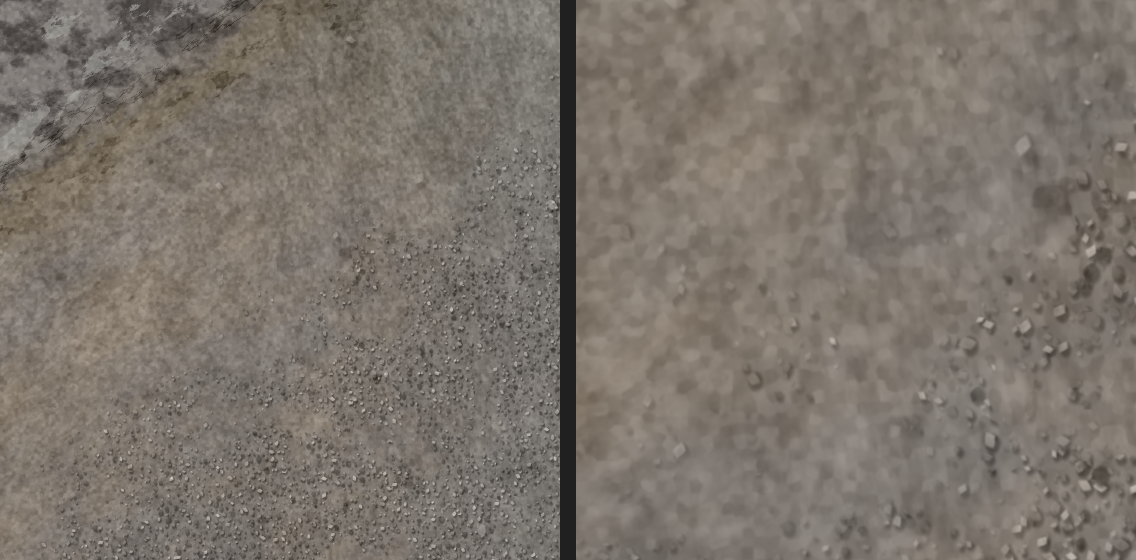
Left, the full canvas; right, a detail of the centre.
A WebGL 2 fragment shader for this texture:

```glsl
#version 300 es
precision highp float;
// Weathered rock edge above a dusty slope that runs down into scattered gravel.

#define EDGE_START vec2(0.0, 0.635)
#define EDGE_NORMAL vec2(-0.58, 0.815)
#define GRAVEL_CELLS 92.0
#define PEBBLE_CELLS 34.0
#define GRAVEL_CONTRAST 0.20
#define DUST_CONTRAST 0.06
#define SPECKLE 0.045
#define TAN_DUST vec3(0.535, 0.488, 0.432)
#define GREY_DUST vec3(0.492, 0.466, 0.444)
#define OCHRE vec3(0.475, 0.428, 0.350)
#define DARK_ROCK vec3(0.310, 0.293, 0.285)
#define PALE_ROCK vec3(0.570, 0.562, 0.540)

uniform vec2 u_resolution;
out vec4 fragColor;

vec3 hash(vec2 p) {
    vec3 q = fract(p.xyx * vec3(0.1031, 0.1030, 0.0973));
    q += dot(q, q.yxz + 33.33);
    return fract((q.xxy + q.yzz) * q.zyx);
}

// Smooth cellular noise, roughly -1 to 1
float cellNoise(vec2 p) {
    vec2 cell = floor(p);
    float sum = 0.0, total = 0.0;
    for (int y = -1; y <= 1; y++)
    for (int x = -1; x <= 1; x++) {
        vec2 id = cell + vec2(x, y);
        vec3 h = hash(id + 200.0);
        vec2 q = p - id - mix(vec2(0.15), vec2(0.85), h.xy);
        float w = exp(-7.0 * dot(q, q));
        sum += w * h.z;
        total += w;
    }
    return 2.0 * sum / total - 1.0;
}

float layered(vec2 p, int octaves) {
    float sum = 0.0, amp = 0.6;
    for (int i = 0; i < octaves; i++) {
        sum += amp * cellNoise(p);
        p = mat2(1.6, 1.2, -1.2, 1.6) * p + 17.3;
        amp *= 0.62;
    }
    return sum;
}

// Scattered stones: signed tone, bright tops and dark contact shadows
float stones(vec2 p, float density, float softness) {
    vec2 cell = floor(p);
    float tone = 0.0;
    for (int y = -1; y <= 1; y++)
    for (int x = -1; x <= 1; x++) {
        vec2 id = cell + vec2(x, y);
        vec3 place = hash(id + 50.0), look = hash(id + 311.0);
        float present = smoothstep(-0.06, 0.06, density - place.z) * step(place.z, density + 0.06);
        float turn = 6.283 * look.x;
        vec2 q = p - id - mix(vec2(0.1), vec2(0.9), place.xy);
        vec2 r = mat2(cos(turn), -sin(turn), sin(turn), cos(turn)) * q;
        float radius = mix(0.16, 0.46, look.y * look.y);
        // Angular outline from a skewed diamond and an ellipse
        float diamond = abs(r.x + 0.3 * r.y) + abs(r.y) * 1.1;
        float shape = mix(length(r * vec2(0.9, 1.5)), diamond, 0.55) - radius;
        float shadow = length((q + vec2(-0.16, 0.18)) * vec2(1.1, 0.85)) - radius;
        tone = mix(tone, -0.95, present * 0.8 * (1.0 - smoothstep(-0.15, 0.18, shadow)));
        float top = mix(-0.8, 1.15, look.z) + 0.5 * q.y;
        tone = mix(tone, top, present * (1.0 - smoothstep(-softness, softness, shape)));
    }
    return tone;
}

vec3 rockColor(vec2 uv, vec2 slope) {
    float mottle = layered(uv * vec2(26.0, 32.0), 5);
    float broad = layered(uv * 9.0 + 9.0, 3);
    float shade = smoothstep(-0.65, 0.6, mottle + 0.6 * broad + 0.04);
    vec3 color = mix(DARK_ROCK, vec3(0.515, 0.495, 0.48), shade);
    // Pale flaking patches strung along the edge
    float band = exp(-pow((slope.y - 0.078) / 0.034, 2.0));
    float flake = layered(slope * vec2(10.0, 22.0) + 4.0, 6) + 0.6 * band - 0.60;
    color = mix(color, PALE_ROCK + 0.06 * mottle, 0.9 * smoothstep(-0.05, 0.09, flake));
    // Brown foot of the rock with broken crevices that follow the edge
    float foot = smoothstep(0.085, 0.01, slope.y);
    color = mix(color, vec3(0.44, 0.405, 0.365) + 0.12 * mottle, 0.55 * foot);
    float crevice = abs(layered(slope * vec2(8.0, 30.0) + 31.0, 5));
    return color - 0.14 * (1.0 - smoothstep(0.0, 0.12, crevice)) * smoothstep(0.14, 0.02, slope.y);
}

vec3 dustColor(vec2 uv, float depth, vec2 slope) {
    float broad = layered(slope * vec2(3.0, 7.0) + 3.0, 4);
    float warm = exp(-pow((depth + 0.33) / 0.11, 2.0)) * smoothstep(0.75, 0.1, uv.x);
    vec3 color = mix(GREY_DUST, TAN_DUST, clamp(0.36 + 0.55 * warm + 0.7 * broad, 0.0, 1.0));
    color = mix(color, OCHRE, 0.75 * exp(-pow((depth + 0.03) / 0.05, 2.0)));
    // Olive hollow at the top and a cool wash down the right side
    vec2 hollow = uv - vec2(0.70, 0.97);
    color = mix(color, vec3(0.43, 0.405, 0.36), 0.65 * exp(-14.0 * dot(hollow, hollow)));
    float cool = smoothstep(0.70, 1.0, uv.x + 0.22 * broad);
    color = mix(color, vec3(0.488, 0.486, 0.470), 0.7 * cool);
    // Fine grain drawn along the slope, leaning upright to the right
    float upright = layered(vec2(uv.x + 0.2 * uv.y, uv.y) * vec2(80.0, 42.0), 3);
    float sloping = layered(slope * vec2(46.0, 80.0), 3);
    float grain = mix(sloping, upright, smoothstep(0.25, 0.6, uv.x));
    return color + DUST_CONTRAST * grain + 0.05 * layered(uv * 15.0 + 7.0, 4);
}

void main() {
    vec2 uv = gl_FragCoord.xy / u_resolution;
    vec2 along = vec2(EDGE_NORMAL.y, -EDGE_NORMAL.x);
    vec2 slope = vec2(dot(uv, along), dot(uv - EDGE_START, EDGE_NORMAL));
    float patches = layered(uv * 7.0 + 21.0, 5);
    float depth = slope.y + 0.028 * layered(slope * vec2(10.0, 18.0), 5);

    // Dust with gravel gathering toward the lower right
    vec3 color = dustColor(uv, depth, slope);
    float gravel = 1.0 - smoothstep(-0.58, -0.34, slope.y + 0.2 * patches);
    gravel *= smoothstep(-0.55, 0.1, patches + 0.22);
    color = mix(color, vec3(0.465, 0.447, 0.435), 0.45 * gravel);
    float fine = stones(uv * GRAVEL_CELLS, 0.02 + 0.85 * gravel, 0.14);
    float grit = stones(uv * GRAVEL_CELLS * 1.45 + 40.0, 0.04 + 0.6 * gravel, 0.2);
    float coarse = stones(uv * PEBBLE_CELLS + 5.0, 0.02 + 0.04 * gravel, 0.07);
    color += GRAVEL_CONTRAST * vec3(1.0, 0.98, 0.97) * mix(0.5, 1.0, gravel) * (fine + 0.4 * grit);
    color += 0.15 * coarse;

    // Dark crumbs below the edge, then the rock and its broken shadow line
    float crumbs = layered(slope * vec2(30.0, 50.0) + 12.0, 4) + 0.5 * patches;
    color -= 0.13 * smoothstep(0.15, 0.6, crumbs) * exp(-pow((depth + 0.05) / 0.07, 2.0));
    color = mix(color, rockColor(uv, slope), smoothstep(-0.008, 0.022, depth));
    float crack = exp(-pow((depth - 0.012) / 0.010, 2.0));
    color -= 0.13 * crack * smoothstep(-0.3, 0.4, layered(slope * vec2(16.0, 8.0), 3));
    color += SPECKLE * cellNoise(uv * 150.0 + 60.0);
    fragColor = vec4(clamp(color, 0.0, 1.0), 1.0);
}
```
